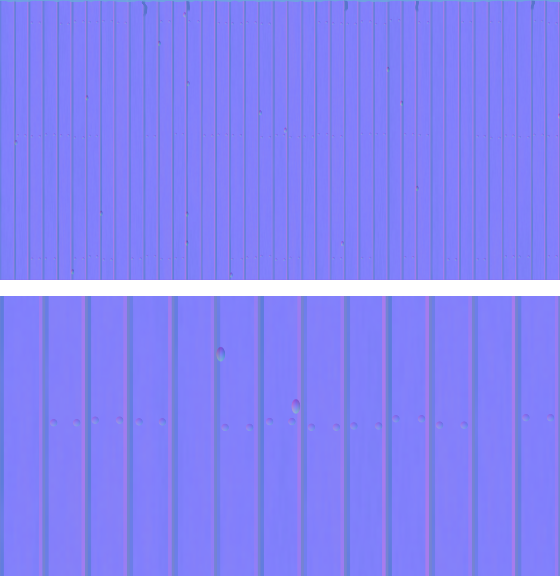
Top, the full canvas; bottom, a detail of the centre.
This texture map is drawn by a WebGL 2 fragment shader. Its source:

```glsl
#version 300 es
precision highp float;
// Normal map of a wall of narrow vertical boards with three rows of nails.
// Each seam is a lit left wall, a dark gap and a shaded right wall; noise adds
// grain, warped boards, small pits, and a ragged top edge with a few splits.

uniform vec2 u_resolution;
out vec4 fragColor;

const float BOARDS = 39.0;
const vec2 WALL = vec2(BOARDS, BOARDS * 0.5);   // wall size in board widths

const vec3 FLAT = vec3(0.507, 0.501, 0.99);
const vec3 FACE_RIGHT = vec3(0.66, 0.485, 0.93);
const vec3 FACE_LEFT = vec3(0.37, 0.49, 0.86);
const vec3 GAP = vec3(0.45, 0.515, 0.80);
const vec3 FACE_UP = vec3(0.42, 0.66, 0.86);
const vec3 FACE_DOWN = vec3(0.53, 0.40, 0.90);

float hash(vec2 p) {
    return fract(sin(dot(p, vec2(127.1, 311.7))) * 43758.5453);
}

float noise(vec2 p) {
    vec2 i = floor(p);
    vec2 f = fract(p);
    f = f * f * (3.0 - 2.0 * f);
    float low = mix(hash(i), hash(i + vec2(1.0, 0.0)), f.x);
    float high = mix(hash(i + vec2(0.0, 1.0)), hash(i + vec2(1.0, 1.0)), f.x);
    return mix(low, high, f.y);
}

// Coverage of a stripe or disc of the given half width
float cover(float d, float halfWidth, float blur) {
    return 1.0 - smoothstep(halfWidth - blur, halfWidth + blur, abs(d));
}

// Slope of a round dent, fading to zero at its rim
vec2 dent(vec2 d, float radius, float blur) {
    return d / radius * cover(length(d), radius, blur);
}

// Board faces: a tilt per board, long warps and fine grain
vec3 boardFace(vec2 p, float board) {
    float tilt = hash(vec2(board, 3.0)) - 0.5;
    float warp = noise(vec2(p.x * 2.5, p.y * 0.12 + board * 7.0)) - 0.5;
    float grain = noise(p * vec2(14.0, 1.6)) - 0.5;
    float speck = noise(p * vec2(9.0, 7.0) + 40.0) - 0.5;
    float side = 0.012 * tilt + 0.035 * warp + 0.018 * grain;
    float rise = 0.012 * speck + 0.008 * grain;
    return FLAT + vec3(side, rise, -0.9 * abs(side));
}

// Seam between boards, each one with its own balance of light and shade
vec3 addSeam(vec3 color, float d, float seam, float y, float blur) {
    float wear = 0.75 + 0.5 * noise(vec2(seam * 5.0, y * 0.9));
    float lit = mix(0.3, 0.95, hash(vec2(seam, 11.0))) * wear;
    float shade = mix(0.5, 1.0, hash(vec2(seam, 23.0))) * wear;
    color = mix(color, FACE_RIGHT, min(lit, 1.0) * cover(d + 0.075, 0.04, blur));
    color = mix(color, FACE_LEFT, min(shade, 1.0) * cover(d - 0.065, 0.045, blur));
    return mix(color, GAP, 0.85 * cover(d, 0.032, blur));
}

// Nail heads on both sides of a seam, in three rows
vec2 nailSlope(vec2 p, float d, float seam, float blur) {
    vec2 slope = vec2(0.0);
    for (int row = 0; row < 3; row++) {
        float height = 0.08 + 0.42 * float(row) + 0.015 * float(row % 2);
        for (int side = -1; side <= 1; side += 2) {
            vec2 id = vec2(seam * 2.0 + float(side), float(row) + 50.0);
            float rnd = hash(id);
            vec2 nail = vec2(float(side) * (0.17 + 0.08 * rnd),
                             height * WALL.y + 0.3 * (hash(id + 9.0) - 0.5));
            slope += step(0.3, rnd) * dent(vec2(d, p.y) - nail, 0.085, blur);
        }
    }
    return slope;
}

// Rare pits beside the seams
vec2 pitSlope(vec2 p, float d, float seam, float blur) {
    vec2 cell = vec2(seam, floor(p.y));
    float present = step(0.965, hash(cell + 71.0));
    vec2 center = vec2(0.3 * (hash(cell + 5.0) - 0.5), 0.3 + 0.4 * hash(cell + 8.0));
    vec2 offset = (vec2(d, fract(p.y)) - center) * vec2(1.0, 0.6);
    return present * dent(offset, 0.1, blur);
}

// Ragged top, thin bottom edge and short splits running down from the top
vec3 addEdges(vec3 color, vec2 p, float d, float seam, float blur) {
    float fromTop = WALL.y - p.y;
    float depth = 0.04 + 0.11 * noise(vec2(p.x * 3.0, 2.0));
    float split = step(0.9, hash(vec2(seam, 37.0)));
    float reach = 0.5 + 0.8 * hash(vec2(seam, 41.0));
    float bend = 0.22 * (noise(vec2(seam, p.y * 3.0)) - 0.3);
    float taper = 1.0 - smoothstep(reach * 0.7, reach, fromTop);
    color = mix(color, FACE_LEFT * 0.93, split * taper * cover(d - bend, 0.1, blur));
    color = mix(color, FACE_UP, 0.85 * cover(fromTop, depth, blur));
    return mix(color, FACE_DOWN, 0.5 * cover(p.y, 0.04, blur));
}

void main() {
    vec2 p = gl_FragCoord.xy / u_resolution * WALL;
    float blur = 0.5 * BOARDS / u_resolution.x;
    float seam = floor(p.x + 0.5);
    float jitter = 0.05 * (hash(vec2(seam, 1.0)) - 0.5);
    float d = p.x - seam - jitter;

    vec3 color = boardFace(p, floor(p.x - jitter));
    color = addSeam(color, d, seam, p.y, blur);
    vec2 slope = 0.11 * nailSlope(p, d, seam, blur) + 0.2 * pitSlope(p, d, seam, blur);
    color += vec3(-slope, -0.8 * length(slope));
    color = addEdges(color, p, d, seam, blur);
    fragColor = vec4(clamp(color, 0.0, 1.0), 1.0);
}
```
